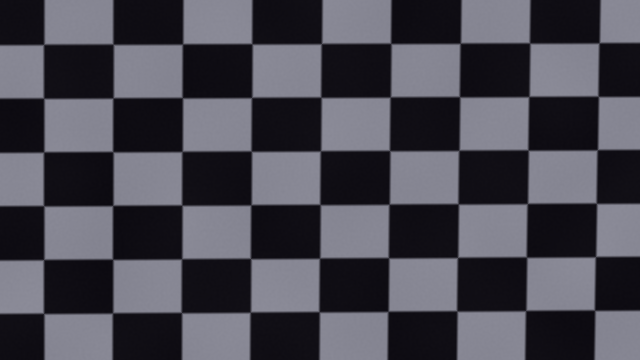
Give the GLSL for this pattern, as a Shadertoy shader.

```glsl
const vec3 LIGHT = vec3(0.53, 0.53, 0.58);
const vec3 DARK = vec3(0.058, 0.050, 0.076);
const vec2 CELL = vec2(0.1931, 0.1495);      // cell size in canvas heights
const vec2 ORIGIN = vec2(0.1227, 0.1250);    // first inner corner, from top left
const vec2 TAPER = vec2(0.0021, 0.0006);     // cell shrink down and to the right
const float TILT = 0.0028;                   // rise of the rows to the right
const float EDGE_SOFTNESS = 0.0052;          // half width of the blurred edge
const float DARK_SPREAD = 0.0008;            // dark bleeding into light cells
const float CELL_VARIATION = 0.012;
const float MOTTLE = 0.022;
const float GRAIN = 0.012;

vec2 hash2(vec2 p) {
    vec3 q = fract(vec3(p.xyx) * vec3(0.1031, 0.1030, 0.0973));
    q += dot(q, q.yzx + 33.33);
    return fract((q.xx + q.yz) * q.zy);
}

float gradientDot(vec2 corner, vec2 offset) {
    return dot(hash2(corner) * 2.0 - 1.0, offset);
}

float gradientNoise(vec2 p) {
    vec2 i = floor(p), f = fract(p);
    vec2 w = f * f * f * (f * (f * 6.0 - 15.0) + 10.0);
    vec2 e = vec2(1.0, 0.0);
    float low = mix(gradientDot(i, f), gradientDot(i + e.xy, f - e.xy), w.x);
    float high = mix(gradientDot(i + e.yx, f - e.yx), gradientDot(i + e.xx, f - e.xx), w.x);
    return mix(low, high, w.y);
}

// Board coordinates with a slight keystone and tilt
vec2 boardCoord(vec2 p, out vec2 size) {
    size = CELL - TAPER * p.yx;
    return (p - ORIGIN + vec2(0.0, TILT * p.x)) / size;
}

// Signed distance to the nearest cell edge, positive inside light cells
float checkerDistance(vec2 board, vec2 size) {
    vec2 toEdge = (0.5 - abs(fract(board) - 0.5)) * size;
    vec2 cell = floor(board);
    float side = mod(cell.x + cell.y, 2.0) < 0.5 ? -1.0 : 1.0;
    return side * min(toEdge.x, toEdge.y);
}

void mainImage(out vec4 fragColor, in vec2 fragCoord) {
    vec2 p = fragCoord / iResolution.y;
    p.y = 1.0 - p.y;

    // Checker with soft edges
    vec2 size;
    vec2 board = boardCoord(p, size);
    float d = checkerDistance(board, size) - DARK_SPREAD;
    float soft = max(EDGE_SOFTNESS, 0.75 / iResolution.y);
    float light = smoothstep(-soft, soft, d);
    vec3 color = mix(DARK, LIGHT, light);

    // Uneven tone: per cell, broad mottling and fine grain
    float cellTone = (hash2(floor(board) + 40.0).x - 0.5) * CELL_VARIATION;
    float mottle = gradientNoise(p * 5.0 + 7.0) * MOTTLE;
    float grain = gradientNoise(p * 110.0) * GRAIN;
    color += (cellTone + mottle + grain) * mix(0.7, 1.0, light);

    fragColor = vec4(clamp(color, 0.0, 1.0), 1.0);
}
```
